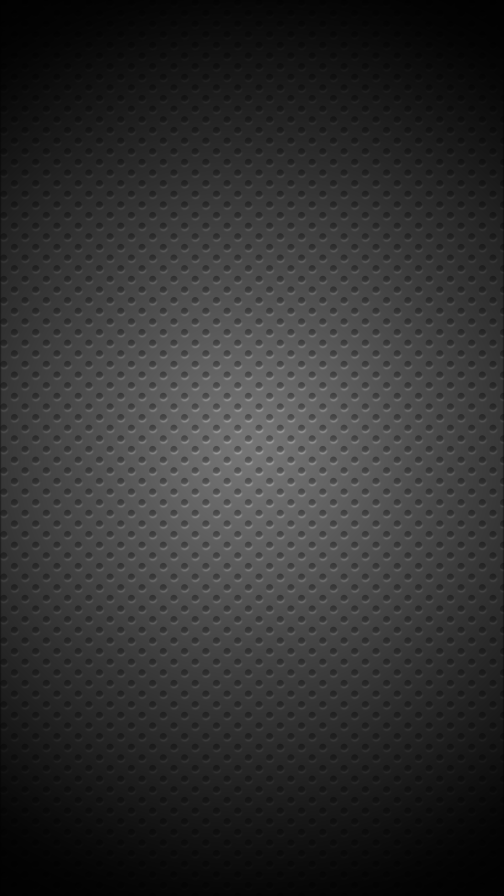
Give the GLSL for this pattern, as a Shadertoy shader.

```glsl
// Dark grey metal sheet with staggered round dimples under a soft central light
#define PITCH 0.0422
#define DIMPLE_RADIUS 0.165
#define LATTICE_SHIFT vec2(-0.17, 0.43)
#define LIGHT_PEAK 0.48
#define LIGHT_REACH 0.905
#define DIMPLE_SHADE 0.36
#define RIM_GLOW 0.36

// Radial falloff that settles gently into near black
float spotlight(vec2 p) {
    float r = sqrt(dot(p, p) + 0.002);
    float level = LIGHT_PEAK * (1.0 - r / LIGHT_REACH);
    return 0.5 * (level + sqrt(level * level + 0.0016));
}

// Offset to the nearest centre of a staggered lattice, in pitch units
vec2 nearestDimple(vec2 q) {
    vec2 a = fract(q + 0.5) - 0.5;
    vec2 b = fract(q) - 0.5;
    return dot(a, a) < dot(b, b) ? a : b;
}

// Brightness factor: shaded bowl with a lit crescent along its lower rim
float dimpleRelief(vec2 d, float soft) {
    float edge = length(d) - DIMPLE_RADIUS;
    float bowl = 1.0 - smoothstep(-soft, soft, edge);
    float height = clamp(d.y / DIMPLE_RADIUS, -1.0, 1.0);
    float shade = DIMPLE_SHADE * (0.72 + 0.28 * height);
    vec2 toRim = normalize(d + vec2(0.0, 1e-5));
    float facing = smoothstep(0.1, 0.95, dot(toRim, normalize(vec2(0.25, -1.0))));
    float rimWidth = 0.035 + 0.6 * soft;
    float rim = exp(-pow((edge - 0.015) / rimWidth, 2.0)) * facing;
    return 1.0 - bowl * shade + rim * RIM_GLOW;
}

void mainImage(out vec4 fragColor, in vec2 fragCoord) {
    vec2 p = (fragCoord - 0.5 * iResolution.xy) / iResolution.x;
    float soft = max(0.03, 0.7 / (iResolution.x * PITCH));

    vec2 d = nearestDimple(p / PITCH - LATTICE_SHIFT);
    float tone = spotlight(p) * dimpleRelief(d, soft);

    // Thin dark seam along the left and right borders
    tone *= mix(0.6, 1.0, smoothstep(0.0, 0.004, 0.5 - abs(p.x)));

    fragColor = vec4(vec3(tone), 1.0);
}
```
